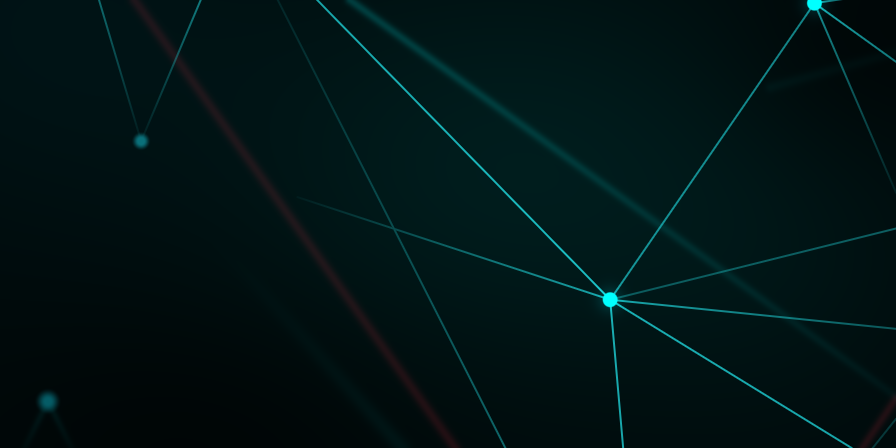
Write a Shadertoy shader that draws this background.

```glsl
// x: distance to segment ab, y: position along it from 0 to 1
vec2 segment(vec2 p, vec2 a, vec2 b) {
    vec2 ab = b - a;
    float t = clamp(dot(p - a, ab) / dot(ab, ab), 0.0, 1.0);
    return vec2(length(p - a - ab * t), t);
}

// Crisp thread whose strength runs from fade.x at a to fade.y at b
float thread(vec2 p, vec2 a, vec2 b, vec2 fade) {
    vec2 s = segment(p, a, b);
    float coverage = clamp((0.0022 - s.x) * iResolution.y + 0.5, 0.0, 1.0);
    return coverage * mix(fade.x, fade.y, s.y);
}

// Out-of-focus beam with a soft profile
float beam(vec2 p, vec2 a, vec2 b, float width, vec2 fade) {
    vec2 s = segment(p, a, b);
    return exp(-s.x * s.x / (width * width)) * mix(fade.x, fade.y, s.y);
}

float glow(vec2 p, vec2 center, vec2 radius) {
    vec2 q = (p - center) / radius;
    return exp(-dot(q, q));
}

float disc(vec2 p, vec2 center, float radius, float blur) {
    float edge = max(blur, 0.75 / iResolution.y);
    return 1.0 - smoothstep(radius - edge, radius + edge, length(p - center));
}

void mainImage(out vec4 fragColor, in vec2 fragCoord) {
    vec2 p = fragCoord / iResolution.y;
    p.x *= 2.0 * iResolution.y / iResolution.x;

    vec2 hub = vec2(1.362, 0.331);
    vec2 corner = vec2(1.818, 0.993);
    vec2 leftNode = vec2(0.315, 0.685);
    vec2 lowNode = vec2(0.107, 0.104);

    // Dark teal backdrop
    vec3 color = vec3(0.0, 0.034, 0.037);
    color += vec3(0.0, 0.076, 0.074) * glow(p, vec2(1.14, 0.62), vec2(0.62, 0.48));
    color += vec3(0.0, 0.037, 0.043) * glow(p, vec2(0.08, 0.95), vec2(0.55, 0.5));
    color += vec3(0.0, 0.025, 0.025) * glow(p, vec2(1.75, 0.4), vec2(0.4, 0.4));
    color *= 1.0 - 0.45 * glow(p, vec2(0.45, 0.0), vec2(0.5, 0.3));
    color *= 1.0 - 0.4 * glow(p, vec2(1.95, 0.9), vec2(0.3, 0.25));

    // Blurred beams behind the network
    vec3 teal = vec3(0.0, 0.22, 0.22);
    vec3 red = vec3(0.16, 0.02, 0.035);
    color += teal * beam(p, vec2(0.781, 1.0), vec2(2.0, 0.115), 0.010, vec2(0.75, 0.15));
    color += teal * beam(p, vec2(0.48, 0.466), vec2(0.898, 0.0), 0.018, vec2(0.0, 0.2));
    color += teal * beam(p, vec2(1.72, 0.805), vec2(2.0, 0.883), 0.012, vec2(0.15, 0.1));
    color += red * beam(p, vec2(0.30, 1.0), vec2(1.016, 0.0), 0.012, vec2(0.75, 0.8));
    color += red * beam(p, vec2(1.925, 0.0), vec2(2.0, 0.11), 0.010, vec2(0.8));

    // Hub spokes: end point, strength at the hub, strength at the end
    vec4 spokes[7] = vec4[7](
        vec4(0.708, 1.0, 1.0, 0.85), vec4(0.664, 0.56, 0.85, 0.05),
        vec4(1.818, 0.993, 0.75, 0.65), vec4(2.0, 0.49, 0.4, 0.45),
        vec4(2.0, 0.266, 0.85, 0.4), vec4(1.901, 0.0, 0.9, 0.85),
        vec4(1.391, 0.0, 0.9, 0.85));
    float web = 0.0;
    for (int i = 0; i < 7; i++)
        web = max(web, thread(p, hub, spokes[i].xy, spokes[i].zw));

    // Remaining threads
    web = max(web, thread(p, corner, vec2(2.0, 0.862), vec2(0.85, 0.6)));
    web = max(web, thread(p, corner, vec2(2.0, 0.57), vec2(0.7, 0.1)));
    web = max(web, thread(p, corner, vec2(1.88, 1.002), vec2(0.8, 0.5)));
    web = max(web, thread(p, leftNode, vec2(0.221, 1.0), vec2(0.05, 0.5)));
    web = max(web, thread(p, leftNode, vec2(0.448, 1.0), vec2(0.05, 0.6)));
    web = max(web, thread(p, vec2(0.62, 1.0), vec2(1.128, 0.0), vec2(0.12, 0.5)));
    web = max(web, thread(p, vec2(1.948, 0.0), vec2(2.0, 0.065), vec2(0.25)));
    color = mix(color, vec3(0.11, 0.75, 0.77), web);

    // Faint trails under the low node
    color += teal * beam(p, lowNode, vec2(0.055, 0.0), 0.008, vec2(0.3, 0.1));
    color += teal * beam(p, lowNode, vec2(0.16, 0.0), 0.008, vec2(0.3, 0.1));

    // Soft distant nodes and bright near ones
    vec3 cyan = vec3(0.0, 1.0, 1.0);
    color = mix(color, vec3(0.04, 0.44, 0.48), disc(p, leftNode, 0.014, 0.008));
    color = mix(color, vec3(0.02, 0.36, 0.40), disc(p, lowNode, 0.018, 0.013));
    color += vec3(0.0, 0.14, 0.15) * (glow(p, hub, vec2(0.028)) + glow(p, corner, vec2(0.028)));
    color = mix(color, cyan, disc(p, hub, 0.0165, 0.002));
    color = mix(color, cyan, disc(p, corner, 0.0165, 0.002));

    fragColor = vec4(color, 1.0);
}
```
